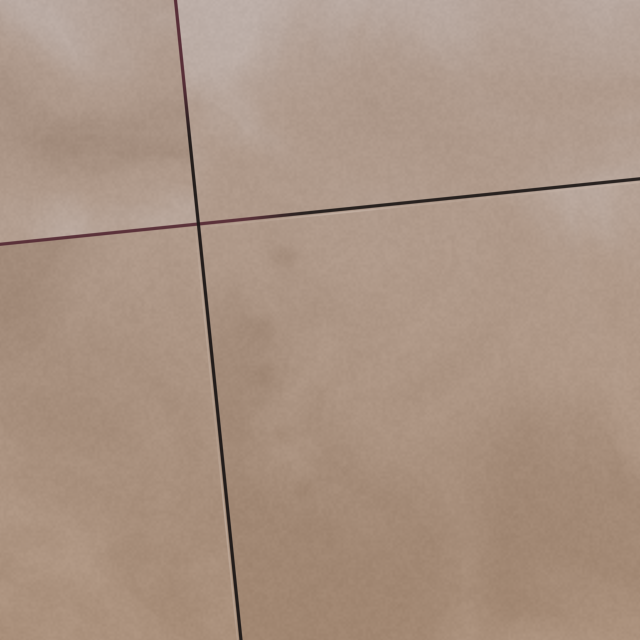
This texture is drawn by a WebGL 1 fragment shader. Its source:

```glsl
precision highp float;
uniform vec2 u_resolution;

#define CROSSING vec2(0.310, 0.650)
#define TILT 0.102
#define TILE_SIZE 0.96
#define JOINT_HALF 0.0025
#define LIP_OFFSET 0.0054
#define CLOUD_AMOUNT 1.5
#define GRAIN_AMOUNT 0.035
#define SMUDGE_AMOUNT 0.28

const vec3 CLAY_DARK = vec3(0.625, 0.530, 0.460);
const vec3 CLAY_MID = vec3(0.690, 0.600, 0.535);
const vec3 CLAY_LIGHT = vec3(0.745, 0.680, 0.640);
const vec3 JOINT_BLACK = vec3(0.11, 0.09, 0.085);
const vec3 JOINT_MAROON = vec3(0.33, 0.16, 0.20);
const vec3 LIP_COLOR = vec3(0.80, 0.73, 0.68);

float hash(vec2 p) {
  vec3 q = fract(vec3(p.xyx) * 0.1031);
  q += dot(q, q.yzx + 33.33);
  return fract((q.x + q.y) * q.z);
}

float noise(vec2 p) {
  vec2 i = floor(p), f = fract(p);
  f = f * f * (3.0 - 2.0 * f);
  return mix(mix(hash(i), hash(i + vec2(1.0, 0.0)), f.x),
             mix(hash(i + vec2(0.0, 1.0)), hash(i + vec2(1.0)), f.x), f.y);
}

float fbm(vec2 p) {
  float sum = 0.0, weight = 0.5;
  for (int i = 0; i < 5; i++) {
    sum += weight * noise(p);
    p = mat2(1.6, 1.2, -1.2, 1.6) * p + 17.3;
    weight *= 0.48;
  }
  return sum;
}

float softSpot(vec2 p, vec2 radius) {
  p /= radius;
  return exp(-dot(p, p));
}

// Dark stains scattered along the tile edge right of the joint
float smudges(vec2 p) {
  float sum = 0.0;
  for (int i = 0; i < 6; i++) {
    float k = float(i);
    vec2 center = vec2(0.05 + 0.11 * hash(vec2(k, 3.0)),
                       -0.06 - 0.085 * k - 0.03 * hash(vec2(k, 8.0)));
    vec2 radius = mix(vec2(0.014), vec2(0.045, 0.026), hash(vec2(k, 5.0)));
    sum += softSpot(p - center, radius) * (0.5 + 0.5 * hash(vec2(k, 11.0)));
  }
  return sum;
}

// Cloudy tone of the tile face: 0 dark, 1 light
float clayTone(vec2 uv, vec2 p, vec2 tileId) {
  vec2 q = p * 3.2 + tileId * 19.7 + 40.0;
  vec2 warp = vec2(noise(q * 1.3 + 5.0), noise(q * 1.3 + 31.0));
  float tone = 0.47 + CLOUD_AMOUNT * (fbm(q + 0.9 * warp) - 0.48);
  tone += 0.42 * (uv.y - 0.5) + 0.22 * (uv.x - 0.5);
  tone += 0.12 * (hash(tileId + 7.0) - 0.5);
  tone -= 0.26 * softSpot(uv - vec2(0.90, 0.22), vec2(0.22, 0.16));
  tone -= 0.20 * softSpot(uv - vec2(0.12, 0.30), vec2(0.20, 0.18));
  return tone - SMUDGE_AMOUNT * smudges(p);
}

float band(float d, float halfWidth, float blur) {
  return 1.0 - smoothstep(halfWidth - blur, halfWidth + blur, abs(d));
}

void main() {
  vec2 uv = gl_FragCoord.xy / u_resolution.y;
  float blur = max(0.0012, 0.75 / u_resolution.y);

  // Tilted square grid, with the signed distance to its nearest joints
  float c = cos(TILT), s = sin(TILT);
  vec2 offset = uv - CROSSING;
  vec2 p = vec2(c * offset.x + s * offset.y, c * offset.y - s * offset.x);
  vec2 grid = p / TILE_SIZE;
  vec2 d = (fract(grid + 0.5) - 0.5) * TILE_SIZE;

  // Tile face, warmer toward the bottom
  float tone = clayTone(uv, p, floor(grid));
  vec3 color = mix(CLAY_DARK, CLAY_MID, smoothstep(-0.1, 0.5, tone));
  color = mix(color, CLAY_LIGHT, smoothstep(0.45, 1.05, tone));
  color += vec3(0.006, -0.004, -0.018) * (1.0 - 2.0 * uv.y);
  float grain = 0.6 * noise(uv * 260.0) + 0.4 * noise(uv * 130.0 + 9.0);
  color += GRAIN_AMOUNT * (grain - 0.5);

  // Worn pale lip on the left of and below the joints
  float wear = 0.2 + 0.5 * noise(p * 9.0 + 60.0);
  float lip = max(band(d.x + LIP_OFFSET, 0.0012, blur) * smoothstep(0.1, -0.2, p.y),
                  band(d.y + LIP_OFFSET, 0.0012, blur) * smoothstep(-0.1, 0.2, p.x));
  color = mix(color, LIP_COLOR, lip * wear);

  // Joints fade from black to maroon toward the top and the left
  vec3 upright = mix(JOINT_BLACK, JOINT_MAROON, smoothstep(0.12, 0.24, p.y));
  vec3 level = mix(JOINT_MAROON, JOINT_BLACK, smoothstep(0.06, 0.18, p.x));
  color = mix(color, level, 0.92 * band(d.y, JOINT_HALF, blur));
  color = mix(color, upright, 0.95 * band(d.x, JOINT_HALF, blur));

  gl_FragColor = vec4(color, 1.0);
}
```
